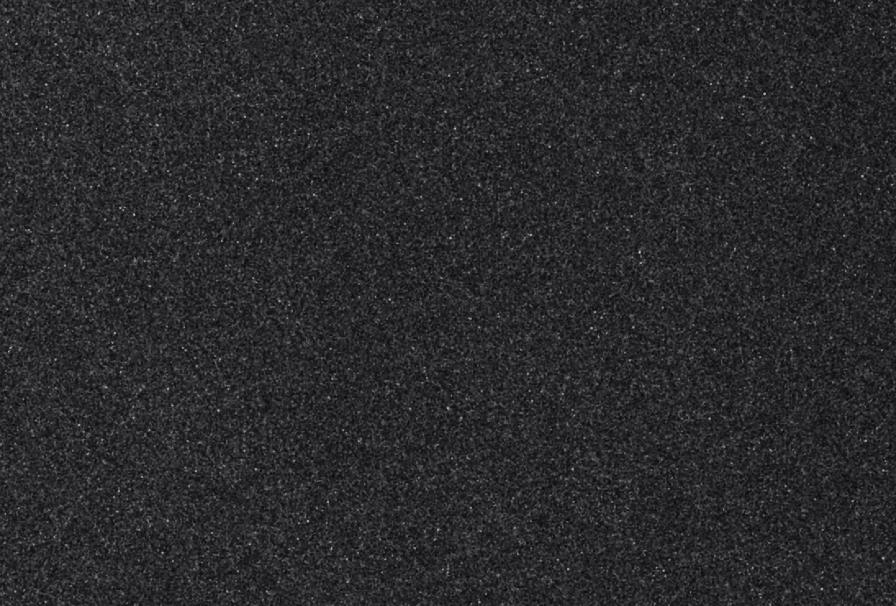
This texture is drawn by a WebGL 2 fragment shader. Its source:

```glsl
#version 300 es
precision highp float;
// Fine charcoal sandpaper grain with sparse bright mineral specks.

#define GRAIN_ROWS 370.0     // grains along the canvas height
#define GRAIN_SPREAD 0.42    // grain softness, in grain cells
#define GRAIN_CONTRAST 0.32  // spread of the log brightness
#define MEDIAN_TONE 0.156
#define SPECK_ROWS 60.0
#define SPECK_CHANCE 0.3
#define SPECK_MIN 0.0009     // radii, in canvas heights
#define SPECK_MAX 0.0022
#define MOTTLE_AMOUNT 0.09
#define SIDE_FALLOFF 0.16    // left to right darkening
#define TINT vec3(0.988, 0.996, 1.04)

uniform vec2 u_resolution;
out vec4 fragColor;

// Two rounds of the sine hash, so that no stripes survive
vec2 hash2(vec2 p) {
  vec2 q = fract(sin(vec2(dot(p, vec2(127.1, 311.7)),
                          dot(p, vec2(269.5, 183.3)))) * 43758.5453);
  return fract(sin(vec2(dot(q, vec2(12.9898, 78.233)),
                        dot(q, vec2(93.989, 39.425)))) * 43758.5453);
}

float hash(vec2 p) {
  return hash2(p).x;
}

// Normally distributed value per cell
float gaussian(vec2 cell) {
  vec2 h = hash2(cell + 523.7);
  return sqrt(-2.0 * log(max(h.x, 0.0005))) * cos(6.28318 * h.y);
}

// Jittered grains, blended so that the variance stays constant
float grain(vec2 p) {
  vec2 base = floor(p);
  float sum = 0.0, power = 0.0;
  for (int y = -1; y <= 1; y++) {
    for (int x = -1; x <= 1; x++) {
      vec2 cell = base + vec2(x, y);
      vec2 offset = p - cell - mix(vec2(0.15), vec2(0.85), hash2(cell));
      float weight = exp(-dot(offset, offset) / (2.0 * GRAIN_SPREAD * GRAIN_SPREAD));
      sum += weight * gaussian(cell);
      power += weight * weight;
    }
  }
  return sum / sqrt(power + 0.0001);
}

float valueNoise(vec2 p) {
  vec2 i = floor(p), f = fract(p);
  f = f * f * (3.0 - 2.0 * f);
  return mix(mix(hash(i), hash(i + vec2(1, 0)), f.x),
             mix(hash(i + vec2(0, 1)), hash(i + vec2(1, 1)), f.x), f.y);
}

// Broad cloudiness over three octaves, centred on zero
float mottle(vec2 p) {
  float sum = 0.0, amplitude = 1.0;
  for (int i = 0; i < 3; i++) {
    sum += amplitude * (valueNoise(p) - 0.5);
    p = p * 2.7 + 13.1;
    amplitude *= 0.6;
  }
  return sum;
}

// Scattered round specks, mostly faint and few bright
float specks(vec2 p, float pixel) {
  vec2 grid = p * SPECK_ROWS;
  vec2 cell = floor(grid);
  vec2 center = mix(vec2(0.25), vec2(0.75), hash2(cell + 201.0));
  vec2 pick = hash2(cell + 409.0);
  float strength = pow(pick.x, 6.0);
  float radius = mix(SPECK_MIN, SPECK_MAX, strength);
  float dist = length(grid - cell - center) / SPECK_ROWS;
  float cover = 1.0 - smoothstep(radius - 0.7 * pixel, radius + 0.7 * pixel, dist);
  return cover * step(pick.y, SPECK_CHANCE) * mix(0.06, 0.6, strength);
}

void main() {
  vec2 p = gl_FragCoord.xy / u_resolution.y;
  float across = gl_FragCoord.x / u_resolution.x;

  // Slow change of light over the sheet
  float light = 1.0 + SIDE_FALLOFF * (0.5 - across) + MOTTLE_AMOUNT * mottle(p * 3.5 + 2.0);

  // Log-normal grain gives deep blacks and a long bright tail
  float tone = MEDIAN_TONE * light * exp(GRAIN_CONTRAST * grain(p * GRAIN_ROWS));
  tone = mix(tone, 0.95, specks(p, 1.0 / u_resolution.y));

  fragColor = vec4(clamp(tone * TINT, 0.0, 1.0), 1.0);
}
```
